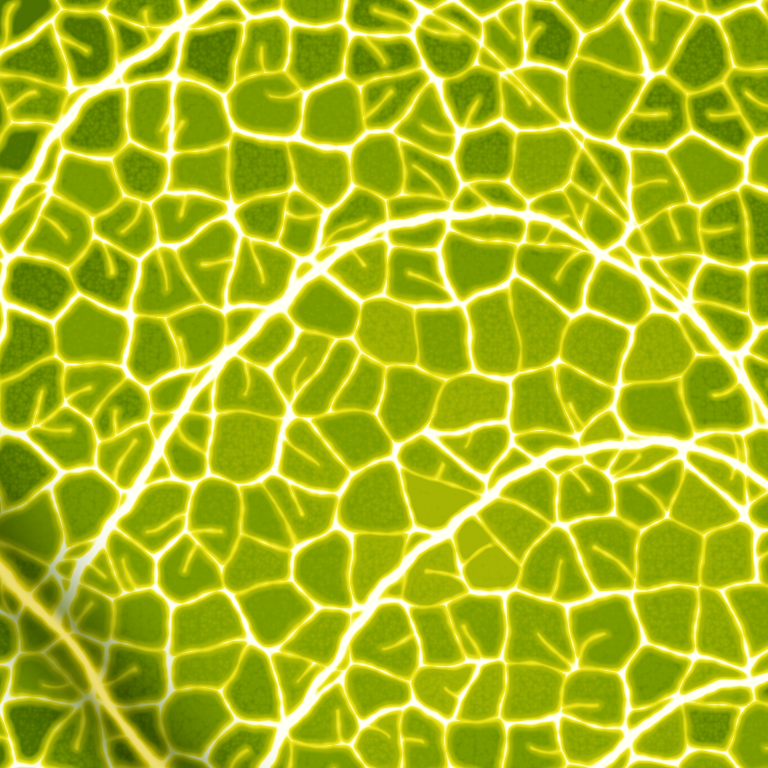
Give the GLSL for this texture, as a Shadertoy shader.

```glsl
// Backlit leaf: a net of glowing veins around rounded green cells, with arched main veins.

// Vein net, in units of the canvas
const float CELLS = 13.4;          // small cells across the canvas
const float JITTER = 0.86;         // irregularity of the cells
const float TERRITORY = 0.38;      // scale of the groups of cells
const float ROUNDING = 320.0;      // higher is sharper cell corners
const float FINE_WIDTH = -0.0013;
const float GROUP_WIDTH = 0.0010;
const float MAIN_WIDTH = 0.0042;
const float SPUR_WIDTH = -0.0019;
const float SPUR_SHARE = 0.55;     // cells with a free-ending veinlet
const float PATCHINESS = 0.0032;   // swelling and thinning along the veins

// Arched main veins and the midrib they grow from
const vec2 ARCH_APEX = vec2(0.62, 0.725);
const vec2 ARCH_STEP = vec2(0.21, -0.30);
const float ARCH_BEND = 1.8;
const vec2 RIB_NORMAL = vec2(0.789, 0.614);
const float RIB_OFFSET = 0.166;

// Colours from vein core to cell
const vec3 WHITE  = vec3(1.00, 1.00, 0.95);
const vec3 PALE   = vec3(0.98, 0.99, 0.60);
const vec3 YELLOW = vec3(0.91, 0.88, 0.07);
const vec3 OLIVE  = vec3(0.65, 0.71, 0.01);
const vec3 GREEN  = vec3(0.48, 0.61, 0.00);
const vec3 DARK   = vec3(0.31, 0.45, 0.00);
const vec3 RIB_SHADOW = vec3(0.52, 0.58, 0.35);
const vec2 LIGHT_CENTRE = vec2(0.60, 0.35);

vec2 hash2(vec2 c) {
    vec3 q = fract(c.xyx * vec3(0.1031, 0.1030, 0.0973));
    q += dot(q, q.yzx + 33.33);
    return fract((q.xx + q.yz) * q.zy);
}

vec2 seedOf(vec2 c) {
    return c + 0.5 + JITTER * (hash2(c + 17.0) - 0.5);
}

// Cellular noise: id of the nearest seed in xy, distance to it in z
vec3 nearestSeed(vec2 q) {
    vec3 best = vec3(0.0, 0.0, 9.0);
    for (int j = -1; j <= 1; j++)
    for (int i = -1; i <= 1; i++) {
        vec2 c = floor(q) + vec2(i, j);
        float d = length(seedOf(c) - q);
        if (d < best.z) best = vec3(c, d);
    }
    return best;
}

vec2 territoryOf(vec2 seed) {
    return nearestSeed(seed * TERRITORY + 40.0).xy;
}

float weight(float dist, float width) {
    return exp(-ROUNDING * (dist - width));
}

// Cell borders, wider between territories, and one veinlet inside some cells
float netWeight(vec2 p, vec2 cell) {
    vec2 q = p * CELLS, home = seedOf(cell), group = territoryOf(home);
    float sum = 0.0;
    for (int j = -2; j <= 2; j++)
    for (int i = -2; i <= 2; i++) {
        if (i == 0 && j == 0) continue;
        vec2 c = cell + vec2(i, j), other = seedOf(c);
        float edge = dot(0.5 * (home + other) - q, normalize(other - home)) / CELLS;
        if (edge > 0.03) continue;
        float vary = 0.0024 * (hash2(cell + c).x - 0.5);
        bool same = territoryOf(other) == group;
        sum += weight(edge, vary + (same ? FINE_WIDTH : GROUP_WIDTH));
    }
    vec2 h = hash2(cell + 91.0);
    if (h.x < SPUR_SHARE) {
        vec2 dir = vec2(cos(6.283 * h.y), sin(6.283 * h.y)), r = q - home;
        float along = dot(r, dir);
        float across = dot(r, vec2(-dir.y, dir.x)) + 0.05 * sin(5.0 * along + 6.0 * h.x);
        float d = length(vec2(min(along + 0.08, 0.0), across)) / CELLS;
        sum += weight(d, SPUR_WIDTH);
    }
    return sum;
}

float arch(vec2 p, float rank) {
    vec2 r = p - ARCH_APEX - rank * ARCH_STEP;
    return (r.y + ARCH_BEND * r.x * r.x) / length(vec2(1.0, 2.0 * ARCH_BEND * r.x));
}

// Each arch ends where it meets the next one; the uppermost thins out early
float archWeight(vec2 p) {
    float sum = 0.0;
    for (float rank = -1.0; rank <= 2.0; rank++) {
        if (arch(p, rank + 1.0) < 0.0) continue;
        float x = p.x - ARCH_APEX.x - rank * ARCH_STEP.x;
        float width = MAIN_WIDTH * mix(1.1, 0.75, smoothstep(-0.3, 0.3, x));
        if (rank < 0.0) width -= 0.004 * smoothstep(0.0, 0.2, x);
        sum += weight(abs(arch(p, rank)), width);
    }
    return sum;
}

void mainImage(out vec4 fragColor, in vec2 fragCoord) {
    vec2 uv = fragCoord / iResolution.y;
    vec2 p = uv + 0.0040 * sin(uv.yx * 31.0 + vec2(0.0, 2.0))
                + 0.0020 * sin(uv.yx * 83.0 + uv * 40.0 + vec2(1.0, 4.0));
    float rib = dot(p, RIB_NORMAL) - RIB_OFFSET;

    // Smooth union of all veins
    vec2 cell = nearestSeed(p * CELLS).xy;
    float sum = 1e-5 + netWeight(p, cell) + weight(abs(rib), 0.004);
    if (rib > 0.0) sum += archWeight(p);
    float depth = -log(sum) / ROUNDING;
    depth += PATCHINESS * (nearestSeed(uv * 46.0).z - 0.42);

    // Cell tone: light falloff, change from cell to cell, fine grain
    float grain = nearestSeed(uv * 170.0).z + nearestSeed(uv.yx * 97.0 + 9.0).z - 0.85;
    float tone = 0.76 - 0.8 * length(uv - LIGHT_CENTRE)
               + 0.32 * (hash2(cell).x - 0.5) - 0.15 * grain;
    vec3 lamina = mix(DARK, GREEN, smoothstep(0.0, 0.4, tone));
    lamina = mix(lamina, OLIVE, smoothstep(0.4, 0.85, tone));

    // Glow from vein core to cell
    vec3 col = mix(WHITE, PALE, smoothstep(-0.0010, 0.0006, depth));
    col = mix(col, YELLOW, smoothstep(0.0002, 0.0024, depth));
    col = mix(col, OLIVE, smoothstep(0.0022, 0.0068, depth));
    col = mix(col, lamina, smoothstep(0.0060, 0.0135, depth));

    // Thick shaded tissue beside the midrib
    float shade = exp(-rib * rib / 0.005) * smoothstep(0.0, 0.025, abs(rib));
    col *= mix(vec3(1.0), RIB_SHADOW, shade);
    col *= mix(vec3(1.0), vec3(0.93, 0.87, 0.45), exp(-rib * rib / 0.0004));
    fragColor = vec4(col, 1.0);
}
```
